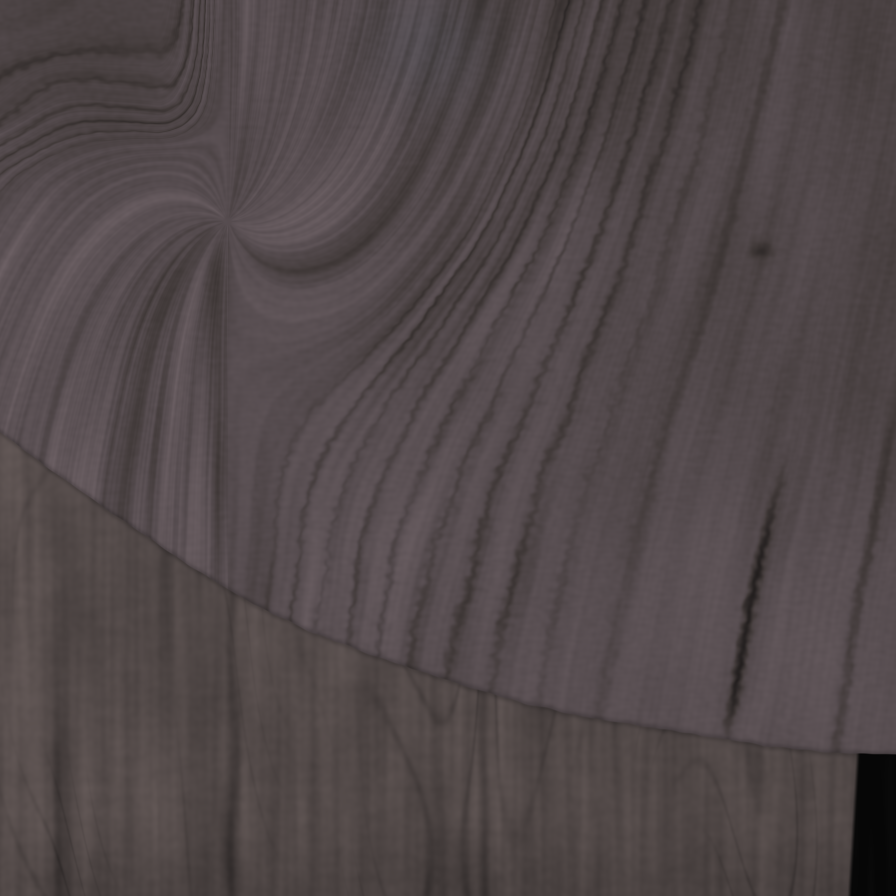
A Shadertoy shader for this texture:

```glsl
// Dark wood: a curved upper board whose grain streams out of a single pole,
// over a lower plank of vertical grain. The upper grain follows level lines of
// "x minus angle" around the pole; rings and streaks are drawn along them.

float hash(vec2 p) {
    return fract(sin(dot(p, vec2(127.1, 311.7))) * 43758.5);
}

vec2 gradientAt(vec2 cell) {
    float a = 6.2832 * hash(cell);
    return vec2(cos(a), sin(a));
}

// Gradient noise, about -0.7 to 0.7
float noise(vec2 p) {
    vec2 i = floor(p), f = p - i;
    vec2 u = f * f * f * (f * (f * 6.0 - 15.0) + 10.0);
    vec2 e = vec2(0.0, 1.0);
    return mix(
        mix(dot(gradientAt(i), f), dot(gradientAt(i + e.yx), f - e.yx), u.x),
        mix(dot(gradientAt(i + e.xy), f - e.xy), dot(gradientAt(i + 1.0), f - 1.0), u.x), u.y);
}

float fbm(vec2 p) {
    float sum = 0.0, amp = 0.6;
    for (int i = 0; i < 4; i++) {
        sum += amp * noise(p);
        p = p * 2.03 + 7.3;
        amp *= 0.5;
    }
    return sum;
}

// Soft bump around zero
float bump(float x, float width) {
    return exp(-x * x / (width * width));
}

vec3 upperBoard(vec2 uv, float pixel) {
    // Grain coordinate: point symmetric about the pole
    vec2 d = uv - vec2(0.254, 0.753);
    float side = d.x < 0.0 ? -1.0 : 1.0;
    vec2 q = d * side;
    float r = length(d);
    float right = step(0.0, d.x);
    float grain = q.x - 0.156 * atan(q.x, -q.y);

    // Upper left corner: grain flattens into lazy waves
    float corner = (1.0 - right) * smoothstep(0.0, 0.08, q.x) * smoothstep(0.02, 0.14, d.y);
    grain += corner * (d.y - 0.1 * q.x + 0.06 * noise(uv * vec2(7.0, 9.0) + 1.0));
    grain += 0.004 * noise(uv * vec2(9.0, 7.0)) * smoothstep(0.0, 0.2, r);
    float footprint = pixel * (1.0 + 0.156 / (r + 0.001));

    // Broad tone
    float tone = 1.02 + 0.13 * fbm(uv * vec2(4.0, 3.0) + 3.0);
    tone -= 0.17 * smoothstep(0.45, 1.1, uv.x * 0.55 + uv.y * 0.6);
    tone -= 0.13 * smoothstep(0.3, 0.0, uv.x) * smoothstep(0.72, 0.95, uv.y);
    tone += 0.06 * bump(length((uv - vec2(0.85, 0.28)) * vec2(1.0, 1.6)), 0.22);

    // Streaks at several finenesses, faded where finer than a pixel
    float freq = 22.0, amp = 0.14;
    for (int i = 0; i < 4; i++) {
        float visible = 1.0 - smoothstep(0.3, 0.9, freq * footprint);
        float flow = mix(1.15, 0.45, smoothstep(0.0, 0.3, grain)) * (1.0 - 0.5 * corner);
        tone += amp * flow * visible * noise(vec2(grain * freq + 5.0 * side, uv.y * 3.5 + float(i) * 9.0));
        freq *= 2.1;
        amp *= 0.85;
    }

    // Pores and fibres
    tone += 0.035 * noise(uv * 130.0) + 0.03 * noise(uv * vec2(60.0, 200.0));

    // Growth rings, widening away from the pole
    float ring = log(max(grain + 0.1, 0.02) / 0.166) / 0.127;
    ring *= 1.0 - 0.45 * corner;
    ring += 0.12 * noise(uv * 14.0) + 0.14 * noise(uv * vec2(70.0, 110.0));
    float offset = fract(ring + 0.5) - 0.5;
    float strength = 0.85 + 0.3 * hash(vec2(floor(ring + 0.5), side));
    strength *= smoothstep(0.0, 0.05, grain) * (1.0 - 0.85 * smoothstep(0.2, 0.3, grain));
    strength *= 0.9 + 0.5 * noise(uv * 8.0 + 4.0);
    tone -= strength * (0.15 * bump(offset, 0.10) + 0.10 * bump(offset - 0.08, 0.24));

    // Dark and pale bands beside the pole
    float away = smoothstep(0.0, 0.12, r);
    float below = smoothstep(0.68, 0.5, uv.y);
    tone -= away * right * (0.10 * bump(grain + 0.075, 0.035) + 0.12 * below * bump(grain - 0.016, 0.008));
    tone += away * right * 0.06 * bump(grain + 0.16, 0.04);
    tone -= away * (1.0 - right) * (0.22 * bump(grain + 0.325, 0.02) + 0.12 * bump(grain + 0.18, 0.007)
        + 0.14 * bump(grain + 0.285, 0.006) + 0.15 * bump(grain + 0.362, 0.006));
    tone += away * (1.0 - right) * 0.10 * bump(grain + 0.39, 0.014);
    tone -= 0.16 * bump(d.x + 0.012, 0.012) * smoothstep(0.0, -0.08, d.y) * smoothstep(0.3, 0.5, uv.y);

    // Cracks and the small knot
    float wobble = 0.003 * noise(uv * vec2(30.0, 60.0)) + 0.003 * noise(uv * 110.0);
    float crackSpan = smoothstep(0.15, 0.24, uv.y) * smoothstep(0.52, 0.36, uv.y);
    tone -= right * crackSpan * (0.5 * bump(grain - 0.438 + wobble, 0.005) + 0.14 * bump(grain - 0.442, 0.016));
    tone -= right * 0.22 * smoothstep(0.65, 0.4, uv.y) * bump(grain - 0.545 + wobble, 0.006);
    tone -= right * 0.14 * bump(grain - 0.315 + wobble, 0.007);
    tone -= 0.28 * bump(length((uv - vec2(0.85, 0.72)) * vec2(1.0, 1.3)) + wobble, 0.012);

    // Dark grain and upper corners lean brown, pale wood leans violet
    vec3 tint = mix(vec3(0.337, 0.299, 0.294), vec3(0.347, 0.308, 0.321), smoothstep(0.7, 1.0, tone));
    tint += vec3(-0.01, 0.006, 0.014) * bump(length(uv - vec2(0.48, 0.95)), 0.07);
    return tint * tone;
}

vec3 lowerPlank(vec2 uv) {
    float field = noise(vec2(uv.x * 7.0, uv.y * 1.7) + 2.7) + uv.x * 1.5;
    float contour = abs(fract(field * 7.0) - 0.5);
    float tone = 1.02 + 0.18 * fbm(uv * vec2(9.0, 5.0));
    tone += 0.15 * noise(vec2(uv.x * 38.0, uv.y * 2.0)) + 0.13 * noise(vec2(uv.x * 110.0, uv.y * 5.0));
    tone += 0.05 * noise(uv * vec2(25.0, 80.0)) + 0.04 * noise(uv * 120.0);
    tone -= 0.13 * bump(contour, 0.08) * smoothstep(-0.1, 0.4, noise(uv * vec2(5.0, 3.0) + 8.0) + 0.1);
    float sway = 0.008 * noise(vec2(uv.x * 5.0, uv.y * 9.0));
    tone -= 0.22 * bump(uv.x - 0.068 + sway, 0.010) * smoothstep(0.38, 0.12, uv.y);
    tone -= 0.17 * bump(uv.x - 0.26 + sway, 0.006) + 0.18 * bump(uv.x - 0.54 + sway, 0.007);
    tone += 0.07 * smoothstep(0.08, 0.0, uv.x) - 0.10 * smoothstep(0.1, 0.0, uv.y);
    return vec3(0.314, 0.280, 0.275) * tone;
}

void mainImage(out vec4 fragColor, in vec2 fragCoord) {
    vec2 uv = fragCoord / iResolution.xy;
    float pixel = 1.0 / iResolution.y;

    // Lower plank ends at a black gap on the right
    vec3 gap = vec3(0.025) + 0.025 * max(0.0, noise(vec2(uv.x * 90.0, uv.y * 5.0)));
    vec3 color = mix(lowerPlank(uv), gap, smoothstep(-0.003, 0.003, uv.x - 0.948 - 0.06 * uv.y));

    // Curved lower edge of the upper board, with a thin dark rim
    float edge = 0.158 + 0.36 * pow(1.0 - uv.x, 2.1) + 0.003 * noise(vec2(uv.x * 45.0, 1.0));
    edge += 0.007 * bump(uv.x - 0.76, 0.12) - 0.011 * bump(uv.x - 0.3, 0.14);
    float above = uv.y - edge;
    color = mix(color, upperBoard(uv, pixel), smoothstep(-pixel, pixel, above));
    color *= 1.0 - 0.17 * bump(above, 0.004);

    fragColor = vec4(color, 1.0);
}
```
